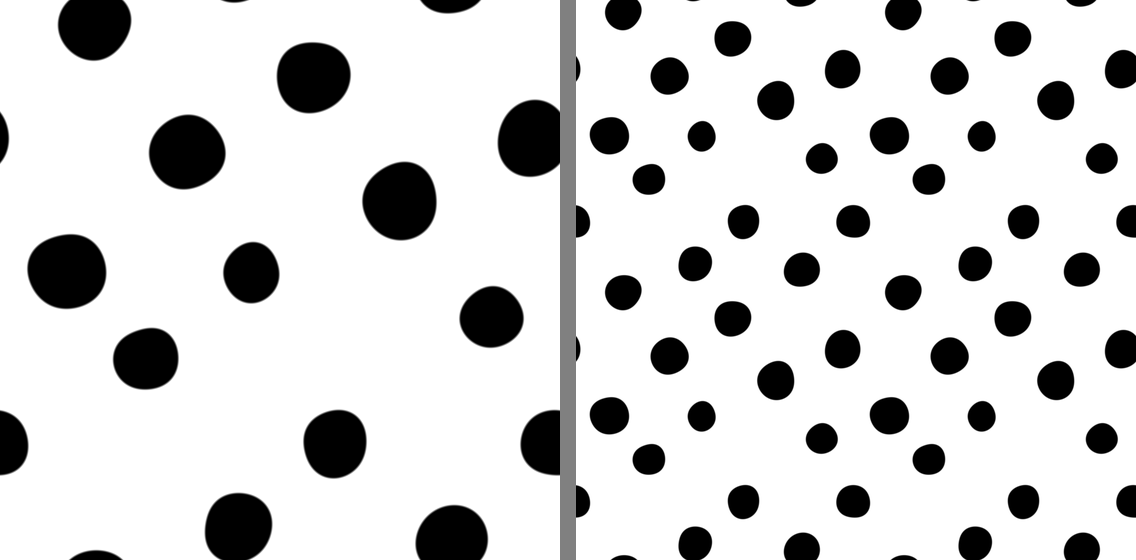
Left, the tile; right, the same tile 2 across and 2 down.
A Shadertoy shader for this pattern:

```glsl
const int   DOT_COUNT    = 13;                    // 13 = 3*3 + 2*2 gives a tilted square lattice
const float LATTICE_STEP = 5.0;                   // generator of that lattice
const vec2  ORIGIN       = vec2(0.01, 0.18);      // shift of the whole lattice
const float JITTER       = 0.1;                   // full width of the random offset
const vec2  RADIUS_RANGE = vec2(0.0505, 0.0693);
const float RADIUS_BIAS  = 0.6;                   // below 1 favours large dots
const vec3  WOBBLE       = vec3(0.05, 0.026, 0.014); // strength of harmonics 2, 3 and 4
const float AXIS_MEAN    = 0.6;                   // main direction of the stretch
const float AXIS_SPREAD  = 1.9;
const float EDGE_SOFT    = 0.0026;                // half width of the edge blend
const float EDGE_GAMMA   = 1.25;                  // above 1 darkens the blend
const float GOLDEN       = 0.618;
const float TAU          = 6.28319;
const vec3  PAPER        = vec3(1.0);
const vec3  INK          = vec3(0.0);

float hash(vec2 p) {
    return fract(sin(dot(p, vec2(12.9898, 78.233))) * 43758.5453);
}

vec3 hash3(float id, float salt) {
    return vec3(hash(vec2(id, salt)), hash(vec2(id, salt + 1.0)), hash(vec2(id, salt + 2.0)));
}

// Lattice point with a random offset
vec2 dotCenter(float id) {
    vec2 lattice = vec2(id, id * LATTICE_STEP) / float(DOT_COUNT);
    return ORIGIN + lattice + JITTER * (hash3(id, 3.0).xy - 0.5);
}

// Approximate signed distance to a hand-drawn, slightly uneven disc
float blobDistance(vec2 p, float id) {
    float size = pow(fract(id * GOLDEN + 0.3), RADIUS_BIAS);
    float radius = mix(RADIUS_RANGE.x, RADIUS_RANGE.y, size);
    float angle = atan(p.y, p.x + 1e-6);
    vec3 random = hash3(id, 11.0);
    float axis = AXIS_MEAN + AXIS_SPREAD * (random.x - 0.5);
    vec3 phase = vec3(-2.0 * axis, TAU * random.yz);
    vec3 strength = WOBBLE * mix(vec3(0.35), vec3(1.0), hash3(id, 21.0));
    float outline = 1.0 + dot(strength, cos(angle * vec3(2.0, 3.0, 4.0) + phase));
    return length(p) - radius * outline;
}

void mainImage(out vec4 fragColor, in vec2 fragCoord) {
    vec2 uv = fragCoord / iResolution.xy;

    // Nearest blob, measured on the wrapped canvas
    float dist = 1.0;
    for (int i = 0; i < DOT_COUNT; i++) {
        float id = float(i);
        vec2 offset = uv - dotCenter(id);
        offset -= floor(offset + 0.5);
        dist = min(dist, blobDistance(offset, id));
    }

    // Soft edge, never thinner than a pixel
    float soft = max(EDGE_SOFT, 0.75 / iResolution.y);
    float paper = pow(smoothstep(-soft, soft, dist), EDGE_GAMMA);
    fragColor = vec4(mix(INK, PAPER, paper), 1.0);
}
```
